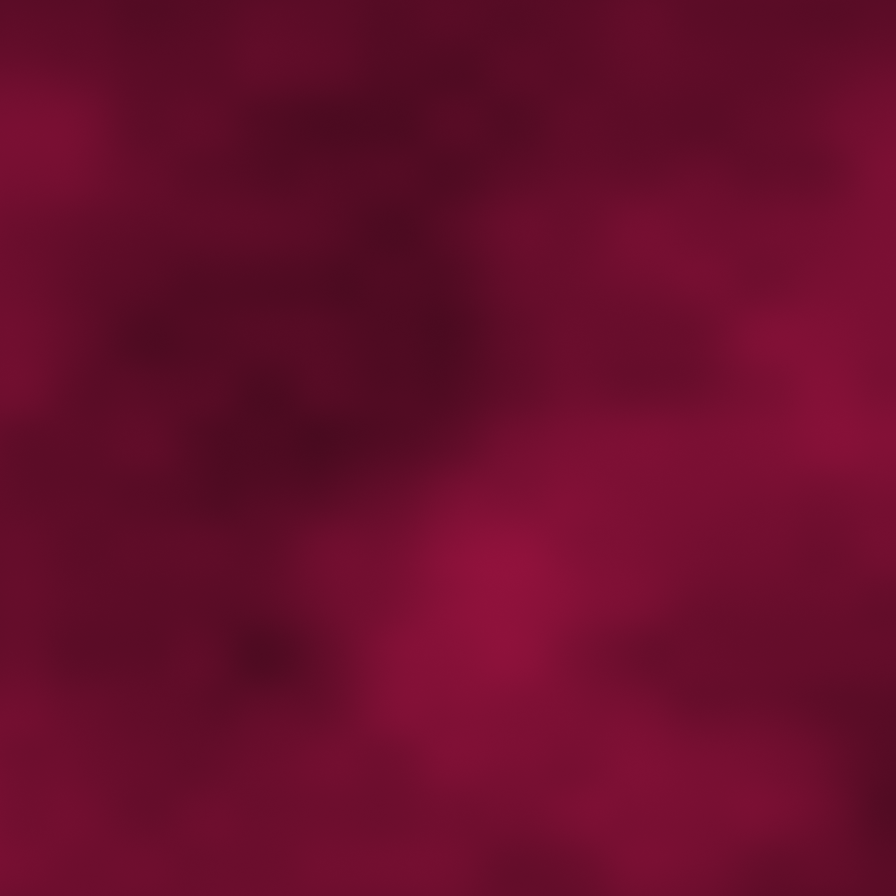
A WebGL 1 fragment shader for this background:

```glsl
precision highp float;

uniform vec2 u_resolution;

float hash(vec2 cell) {
  vec3 p = fract(vec3(cell.xyx) * 0.1031);
  p += dot(p, p.yzx + 33.33);
  return fract((p.x + p.y) * p.z);
}

// Value noise with quintic easing, centred on zero
float softNoise(vec2 p) {
  vec2 cell = floor(p);
  vec2 f = fract(p);
  vec2 ease = f * f * f * (f * (f * 6.0 - 15.0) + 10.0);
  float lower = mix(hash(cell), hash(cell + vec2(1.0, 0.0)), ease.x);
  float upper = mix(hash(cell + vec2(0.0, 1.0)), hash(cell + vec2(1.0, 1.0)), ease.x);
  return mix(lower, upper, ease.y) - 0.5;
}

float cloud(vec2 p) {
  float sum = 0.0;
  float amplitude = 0.48;
  for (int octave = 0; octave < 3; octave++) {
    sum += amplitude * softNoise(p);
    p = p * 2.0 + vec2(17.3, 9.7);
    amplitude *= 0.5;
  }
  return sum;
}

float glow(vec2 p, vec2 center, vec2 radius) {
  vec2 d = (p - center) / radius;
  return exp(-dot(d, d));
}

void main() {
  vec2 uv = gl_FragCoord.xy / u_resolution;

  // Broad shadows above, warm light below and to the right
  float light = 0.5;
  light -= 0.34 * glow(uv, vec2(0.46, 0.85), vec2(0.18, 0.21));
  light -= 0.18 * glow(uv, vec2(0.20, 0.70), vec2(0.25, 0.28));
  light += 0.36 * glow(uv, vec2(0.56, 0.27), vec2(0.16, 0.19));
  light += 0.15 * glow(uv, vec2(0.82, 0.48), vec2(0.26, 0.24));

  // Soft uneven mottling
  light += cloud(uv * vec2(3.6, 4.2) + vec2(5.2, 11.6));

  vec3 wine = vec3(0.24, 0.035, 0.105);
  vec3 crimson = vec3(0.58, 0.07, 0.24);
  vec3 color = mix(wine, crimson, clamp(light, 0.0, 1.0));

  // Fine dither against banding
  color += (hash(gl_FragCoord.xy) - 0.5) / 255.0;
  gl_FragColor = vec4(color, 1.0);
}
```
